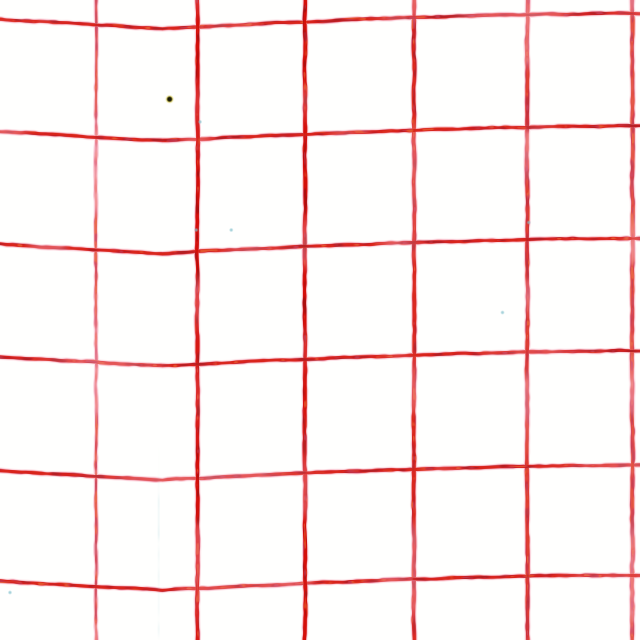
Reproduce this pattern procedurally as a WebGL 1 fragment shader.

```glsl
precision highp float;
// Hand-ruled red grid on white paper, bent along a fold, with worn ink and a few specks.

uniform vec2 u_resolution;

const float PI = 3.14159265;
const float LINES = 6.0;                  // lines in each direction
const vec2 FIRST = vec2(0.150, 0.0781);   // first column x, first row y at the fold
const vec2 PITCH = vec2(0.1676, 0.1755);
const vec4 COLUMN_DRIFT = vec4(-0.0068, -0.0055, 0.0013, -0.0019); // spacing harmonics
const vec4 ROW_DRIFT = vec4(-0.0014, -0.0013, -0.0012, -0.0007);
const float FOLD_X = 0.254;
const float FOLD_RISE_LEFT = 0.0143;
const float FOLD_RISE_RIGHT = 0.0234;
const float COLUMN_HALF = 0.0029;
const float FAINT_COLUMN_HALF = 0.0018;
const float ROW_HALF = 0.0025;
const float BLEED = 0.0034;               // width of the pink fringe
const float WOBBLE = 0.0016;
const float SPECKS = 6.0;
const vec2 DOT_POS = vec2(0.265, 0.845);

const vec3 PAPER = vec3(1.0, 1.0, 0.995);
const vec3 RED = vec3(0.83, 0.06, 0.04);
const vec3 DARK_RED = vec3(0.60, 0.05, 0.06);
const vec3 ORANGE = vec3(0.90, 0.36, 0.16);
const vec3 CRIMSON = vec3(0.77, 0.20, 0.30);
const vec3 PINK = vec3(0.96, 0.59, 0.68);
const vec3 TEAL = vec3(0.50, 0.75, 0.80);
const vec3 DOT_INK = vec3(0.10, 0.10, 0.02);
const vec3 DOT_RIM = vec3(0.85, 0.80, 0.35);

float hash(vec2 p) {
  return fract(sin(dot(p, vec2(127.1, 311.7))) * 43758.5453);
}

float noise(vec2 p) {
  vec2 i = floor(p);
  vec2 f = fract(p);
  f = f * f * (3.0 - 2.0 * f);
  return mix(mix(hash(i), hash(i + vec2(1.0, 0.0)), f.x),
             mix(hash(i + vec2(0.0, 1.0)), hash(i + vec2(1.0, 1.0)), f.x), f.y);
}

// Uneven spacing: zero at the first and last line
float drift(float i, vec4 amount) {
  return dot(amount, sin(vec4(1.0, 2.0, 3.0, 4.0) * PI * i / (LINES - 1.0)));
}

// Height of a row above its lowest point at the fold
float foldRise(float x) {
  float left = FOLD_RISE_LEFT * (FOLD_X - x) / FOLD_X;
  float t = clamp((x - FOLD_X) / (1.0 - FOLD_X), 0.0, 1.0);
  float right = FOLD_RISE_RIGHT * (1.0 - pow(1.0 - t, 1.7));
  return x < FOLD_X ? left : right;
}

// Colour of one ruled line at signed distance d
vec3 inkLine(float d, float along, float seed, float halfWidth, float wear, float px) {
  d += WOBBLE * (noise(vec2(along * 28.0, seed)) - 0.5);
  if (abs(d) > halfWidth + BLEED + 0.003 + px) return PAPER;

  float grain = noise(vec2(along * 95.0, d * 260.0 + seed * 7.0));
  float hue = noise(vec2(along * 70.0 + 31.0, d * 330.0 + seed * 5.0));
  float patchy = smoothstep(0.50, 0.90, noise(vec2(along * 13.0, seed + 50.0)));
  float width = halfWidth + 0.0012 * (grain - 0.5);
  float soft = max(0.0010, 0.7 * px);

  vec3 tint = mix(ORANGE, CRIMSON, smoothstep(0.35, 0.65, hue));
  vec3 core = mix(RED, DARK_RED, 0.7 * smoothstep(0.5, 0.9, hue));
  core = mix(core, tint, clamp(1.1 * wear + 0.7 * smoothstep(0.6, 0.95, grain), 0.0, 0.9));

  float strength = 1.0 - 0.5 * wear - 0.35 * patchy - 0.25 * (1.0 - grain) * wear;
  float fringe = 1.0 - smoothstep(width - soft, width + BLEED, abs(d));
  float body = 1.0 - smoothstep(width - soft, width + soft, abs(d));
  vec3 colour = mix(PAPER, PINK, fringe * (0.65 + 0.35 * grain));
  return mix(colour, core, body * strength);
}

void main() {
  vec2 uv = gl_FragCoord.xy / u_resolution;
  float px = 1.0 / min(u_resolution.x, u_resolution.y);
  vec3 colour = PAPER;

  // Ruled columns and rows
  float rise = foldRise(uv.x);
  for (float i = 0.0; i < LINES; i++) {
    float x = FIRST.x + PITCH.x * i + drift(i, COLUMN_DRIFT);
    float y = FIRST.y + PITCH.y * i + drift(i, ROW_DRIFT) + rise;
    float faint = 1.0 - step(0.5, i);
    float halfWidth = mix(COLUMN_HALF, FAINT_COLUMN_HALF, faint);
    float wear = 0.55 * faint + 0.14 * max(i - 2.0, 0.0);
    colour = min(colour, inkLine(uv.x - x, uv.y, i + 3.0, halfWidth, wear, px));
    colour = min(colour, inkLine(uv.y - y, uv.x, i + 23.0, ROW_HALF, 0.12, px));
  }

  // Faint crease below the fold
  float crease = 1.0 - smoothstep(0.0, 0.0015 + px, abs(uv.x - FOLD_X + 0.006));
  crease *= (1.0 - smoothstep(0.15, 0.32, uv.y)) * noise(vec2(uv.y * 60.0, 9.0));
  colour = mix(colour, TEAL, 0.18 * crease);

  // Scattered specks and one dark dot
  for (float i = 0.0; i < SPECKS; i++) {
    vec2 centre = vec2(hash(vec2(i, 4.0)), hash(vec2(i, 8.0)));
    float speck = 1.0 - smoothstep(0.0005, 0.0025 + px, length(uv - centre));
    colour = mix(colour, TEAL, 0.7 * speck);
  }
  float dotDist = length(uv - DOT_POS);
  colour = mix(colour, DOT_RIM, 1.0 - smoothstep(0.003, 0.006 + px, dotDist));
  colour = mix(colour, DOT_INK, 1.0 - smoothstep(0.002, 0.004 + px, dotDist));

  gl_FragColor = vec4(colour, 1.0);
}
```
